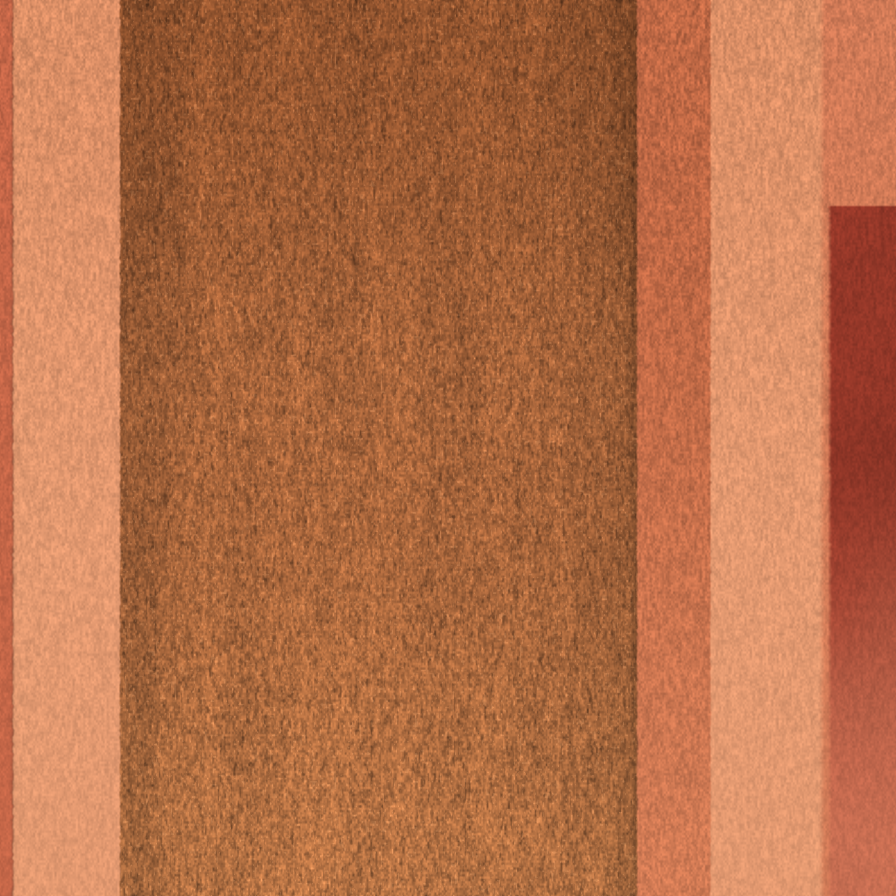
A WebGL 1 fragment shader for this texture:

```glsl
precision highp float;

uniform vec2 u_resolution;

// Vertical band edges, left to right
const float LEFT_STRIP_END = 0.0143;
const float WOOD_START = 0.134;
const float WOOD_END = 0.711;
const float PEACH_START = 0.793;
const float PEACH_END = 0.919;
const float PANEL_START = 0.926;
const float PANEL_TOP = 0.770;
const float EDGE_SOFT = 0.0016;
const float EDGE_ROUGH = 0.0016;

// Colours
const vec3 LEFT_RED = vec3(0.77, 0.40, 0.28);
const vec3 PEACH_LOW = vec3(0.89, 0.60, 0.44);
const vec3 PEACH_HIGH = vec3(0.86, 0.56, 0.40);
const vec3 WOOD_LOW = vec3(0.70, 0.44, 0.26);
const vec3 WOOD_MID = vec3(0.64, 0.385, 0.225);
const vec3 WOOD_HIGH = vec3(0.565, 0.325, 0.18);
const vec3 ORANGE_LOW = vec3(0.82, 0.48, 0.33);
const vec3 ORANGE_HIGH = vec3(0.75, 0.41, 0.27);
const vec3 CORNER = vec3(0.82, 0.48, 0.34);
const vec3 PANEL_DARK = vec3(0.59, 0.22, 0.16);
const vec3 PANEL_LIGHT = vec3(0.78, 0.43, 0.32);

// Texture strengths
const float WOOD_GRAIN = 0.56;
const float PAINT_GRAIN = 0.25;
const float STREAKS = 0.20;
const float SPARKLE = 0.10;
const float PITS = 0.16;

float hash(vec2 p) {
  vec3 q = fract(vec3(p.xyx) * 0.1031);
  q += dot(q, q.yzx + 33.33);
  return fract((q.x + q.y) * q.z);
}

float noise(vec2 p) {
  vec2 i = floor(p);
  vec2 f = fract(p);
  f = f * f * (3.0 - 2.0 * f);
  float low = mix(hash(i), hash(i + vec2(1.0, 0.0)), f.x);
  float high = mix(hash(i + vec2(0.0, 1.0)), hash(i + vec2(1.0, 1.0)), f.x);
  return mix(low, high, f.y);
}

float step_soft(float edge, float x) {
  return smoothstep(edge - EDGE_SOFT, edge + EDGE_SOFT, x);
}

// Short upright fibres mixed with fine speckle, centred on zero
float grain(vec2 uv) {
  float fibre = noise(uv * vec2(340.0, 130.0));
  float speckle = noise(uv * vec2(500.0, 390.0) + 57.0);
  return 0.5 * fibre + 0.5 * speckle - 0.5;
}

// Long vertical streaks at four widths, centred on zero
float streaks(vec2 uv) {
  float sum = 0.0;
  float weight = 0.3;
  vec2 scale = vec2(18.0, 1.6);
  for (int i = 0; i < 4; i++) {
    sum += weight * (noise(uv * scale + float(i) * 19.0) - 0.5);
    scale *= vec2(2.4, 2.0);
    weight *= 1.05;
  }
  return sum;
}

vec3 wood(vec2 uv, float fibres) {
  vec3 col = mix(WOOD_LOW, WOOD_MID, smoothstep(0.0, 0.5, uv.y));
  col = mix(col, WOOD_HIGH, smoothstep(0.5, 1.0, uv.y));

  // Darkening toward both sides
  float left = 1.0 - smoothstep(0.0, 0.11, uv.x - WOOD_START);
  float right = 1.0 - smoothstep(0.0, 0.13, WOOD_END - uv.x);
  float rim = 1.0 - smoothstep(0.0, 0.012, WOOD_END - uv.x);
  float shade = 1.0 - 0.10 * left - 0.11 * right - 0.13 * rim;

  // Dense pores and small soft glints
  float pore = smoothstep(0.60, 0.95, noise(uv * vec2(410.0, 170.0) + 33.0));
  float glint = smoothstep(0.68, 1.0, noise(uv * vec2(470.0, 290.0) + 91.0));
  float tone = 1.02 + STREAKS * streaks(uv) + WOOD_GRAIN * fibres - PITS * pore;
  return col * shade * tone + SPARKLE * glint * vec3(1.0, 0.82, 0.62);
}

vec3 panel(vec2 uv) {
  float cloud = noise(uv * vec2(14.0, 9.0) + 7.0) - 0.5;
  float fade = smoothstep(0.50, 0.04, uv.y + 0.09 * cloud);
  vec3 col = mix(PANEL_DARK, PANEL_LIGHT, fade);
  float stain = exp(-pow((uv.y - 0.49) / 0.07, 2.0));
  return col * (1.0 + 0.08 * cloud - 0.06 * stain);
}

void main() {
  vec2 uv = gl_FragCoord.xy / u_resolution;
  float fibres = grain(uv);
  float paint = 1.0 + PAINT_GRAIN * fibres * mix(0.75, 1.25, uv.y);
  float x = uv.x + EDGE_ROUGH * (noise(uv * vec2(60.0, 260.0) + 11.0) - 0.5);

  // Painted bands
  vec3 peach = mix(PEACH_LOW, PEACH_HIGH, smoothstep(0.35, 1.0, uv.y));
  vec3 orange = mix(ORANGE_LOW, ORANGE_HIGH, smoothstep(0.0, 0.75, uv.y));
  vec3 corner = mix(CORNER, panel(uv), 1.0 - step_soft(PANEL_TOP, uv.y));
  vec3 col = mix(LEFT_RED, peach, step_soft(LEFT_STRIP_END, x)) * paint;

  // Wood, then the bands to its right
  float speckled = paint + 0.12 * fibres;
  col = mix(col, wood(uv, fibres), step_soft(WOOD_START, x));
  col = mix(col, orange * speckled, step_soft(WOOD_END, x));
  col = mix(col, peach * paint, step_soft(PEACH_START, x));
  col = mix(col, CORNER * paint, smoothstep(PEACH_END - 0.006, PEACH_END + 0.003, x));
  col = mix(col, corner * paint, smoothstep(PANEL_START - 0.003, PANEL_START + 0.003, x));

  // Thin dark seam beside the left strip
  col *= 1.0 - 0.16 * exp(-pow((x - LEFT_STRIP_END) / 0.0016, 2.0));
  gl_FragColor = vec4(clamp(col, 0.0, 1.0), 1.0);
}
```
